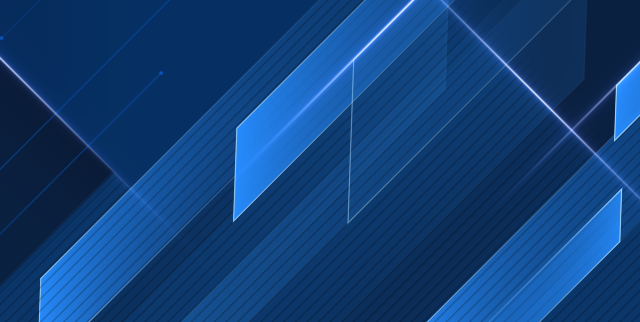
This background is drawn by a Shadertoy shader. Its source:

```glsl
// Diagonal blue glass panels, pinstripes and neon beams on a navy backdrop.
// Axes at 45 degrees (u across the rising bands, v along them) place each part;
// panels are slanted strips that fade away from one bright, near-vertical end.

#define NAVY vec3(0.040, 0.125, 0.250)
#define OCEAN vec3(0.042, 0.210, 0.410)
#define AZURE vec3(0.150, 0.550, 1.000)
#define STEEL vec3(0.110, 0.380, 0.670)
#define RIM vec3(0.650, 0.850, 1.000)
#define VIOLET vec3(0.300, 0.380, 0.850)
#define STRIPE_STEP 0.036
#define STRIPE_DARK 0.20
#define END_SLANT 0.035
#define DIAG 0.7071

float pixel() { return 1.0 / iResolution.y; }

// Antialiased half plane: one where d is positive
float inside(float d) { return smoothstep(-pixel(), pixel(), d); }

float hairline(float d, float halfWidth) {
    return 1.0 - smoothstep(halfWidth, halfWidth + 1.2 * pixel(), abs(d));
}

// Strip between two u values; side +1 runs right from endX, -1 runs left
vec3 panel(vec3 base, vec2 p, vec2 span, float endX, float side,
           float fadeLength, vec3 tint, float opacity, float rimOpacity) {
    float u = p.x - p.y;
    float along = side * (p.x - END_SLANT * p.y - endX);
    float d = max(max(span.x - u, u - span.y) * DIAG, -along);
    float fade = exp(-max(along, 0.0) / fadeLength);
    vec3 color = mix(base, tint, inside(-d) * opacity * fade);
    return mix(color, RIM, hairline(d, 0.0) * rimOpacity * fade);
}

// White core with a violet halo
vec3 beam(vec3 base, float d, float power) {
    d = abs(d) * DIAG;
    vec3 color = base + VIOLET * power * (0.42 * exp(-d / 0.008) + 0.06 * exp(-d / 0.030));
    return mix(color, vec3(0.92, 0.94, 1.0), 0.9 * exp(-d * d / 0.000010) * power * power);
}

vec3 backdrop(vec2 p, float u, float v) {
    // Mid field, with a shaded valley before the lower right panels
    float valley = smoothstep(0.75, 1.16, u) * (1.0 - smoothstep(1.30, 1.36, u));
    vec3 color = mix(OCEAN, NAVY, 0.40 * valley);
    color = mix(color, NAVY, 0.30 * smoothstep(0.05, 0.25, u) * (1.0 - inside(u - 0.387)));

    // Dark upper right corner
    float corner = inside(v - 2.371) * (1.0 - inside(u - 1.327));
    color = mix(color, NAVY, corner * smoothstep(1.25, 1.80, p.x));

    // Flat upper left field and the dark wedge under its beam
    float left = 1.0 - inside(u + 0.008);
    vec3 field = mix(vec3(0.025, 0.170, 0.360), vec3(0.025, 0.190, 0.390), smoothstep(0.0, 0.5, p.x));
    color = mix(color, field, left * inside(v - 0.82));
    float wedge = (1.0 - smoothstep(-0.125, -0.095, u)) * (1.0 - inside(v - 0.82));
    vec3 shade = mix(NAVY, NAVY * 0.72, exp(-abs(v - 0.82) / 0.12));
    return mix(color, shade, wedge);
}

// Thin circuit-like traces with round ends
vec3 traces(vec3 color, vec2 p, float u, float v) {
    vec3 ink = vec3(0.03, 0.32, 0.72);
    for (int i = 0; i < 3; i++) {
        float offset = i == 0 ? -0.876 : (i == 1 ? -0.474 : -0.273);
        float reach = i == 2 ? 1.273 : 3.0;
        float strength = i == 0 ? 0.22 : 0.45;
        color = mix(color, ink, hairline((u - offset) * DIAG, 0.0004) * strength * inside(reach - v));
    }
    float dots = min(length(p - vec2(0.005, 0.882)), length(p - vec2(0.500, 0.773)));
    return mix(color, ink * 1.1, 0.85 * inside(0.0055 - dots));
}

void mainImage(out vec4 fragColor, in vec2 fragCoord) {
    vec2 p = fragCoord / iResolution.y;
    float u = p.x - p.y;
    float v = p.x + p.y;
    vec3 color = backdrop(p, u, v);
    color = traces(color, p, u, v);

    // Broad translucent bands
    color = panel(color, p, vec2(-0.008, 0.276), 0.122, 1.0, 0.38, AZURE, 0.97, 0.8);
    color = panel(color, p, vec2(0.562, 0.773), 0.45, 1.0, 0.55, STEEL, 0.75, 0.10);
    color = panel(color, p, vec2(0.276, 0.660), 1.357, -1.0, 0.45, STEEL, 0.36, 0.06);
    color = panel(color, p, vec2(0.620, 1.059), 1.787, -1.0, 0.60, STEEL, 0.24, 0.05);
    color = panel(color, p, vec2(1.327, 1.675), 1.30, 1.0, 0.38, AZURE, 0.90, 0.7);

    // Pinstripes over the rising bands
    float stripe = (fract(u / STRIPE_STEP) - 0.5) * STRIPE_STEP * DIAG;
    float striped = inside(u + 0.111) * (1.0 - smoothstep(2.3, 2.5, v) * (1.0 - inside(u - 1.327)));
    striped *= 1.0 - inside(-0.008 - u) * inside(v - 0.82);
    color *= 1.0 - STRIPE_DARK * striped * hairline(stripe, 0.0006);

    // Foreground panels with bright rims
    color = panel(color, p, vec2(0.134, 0.412), 0.7145, 1.0, 0.45, AZURE, 0.98, 0.8);
    color = panel(color, p, vec2(0.2835, 0.773), 1.070, 1.0, 0.70, STEEL, 0.14, 0.50);
    color = panel(color, p, vec2(1.518, 1.675), 1.916, -1.0, 0.26, AZURE, 0.85, 0.9);
    color = panel(color, p, vec2(1.600, 1.675), 1.916, -1.0, 0.40, AZURE, 0.20, 0.0);
    color = panel(color, p, vec2(1.180, 1.345), 1.889, 1.0, 0.60, AZURE, 0.97, 0.9);

    // Neon beams, each with its own falloff along its length
    color = beam(color, v - 0.82, 1.0 - smoothstep(-0.15, 0.68, p.x));
    color = beam(color, u - 0.2835, smoothstep(1.0, 2.2, v));
    float middle = (u - 0.95) / 0.38;
    color = beam(color, v - 2.371, 0.45 + 0.55 * exp(-middle * middle));
    color = beam(color, u - 1.180, 0.70 * smoothstep(1.75, 2.75, v));

    fragColor = vec4(clamp(color, 0.0, 1.0), 1.0);
}
```
